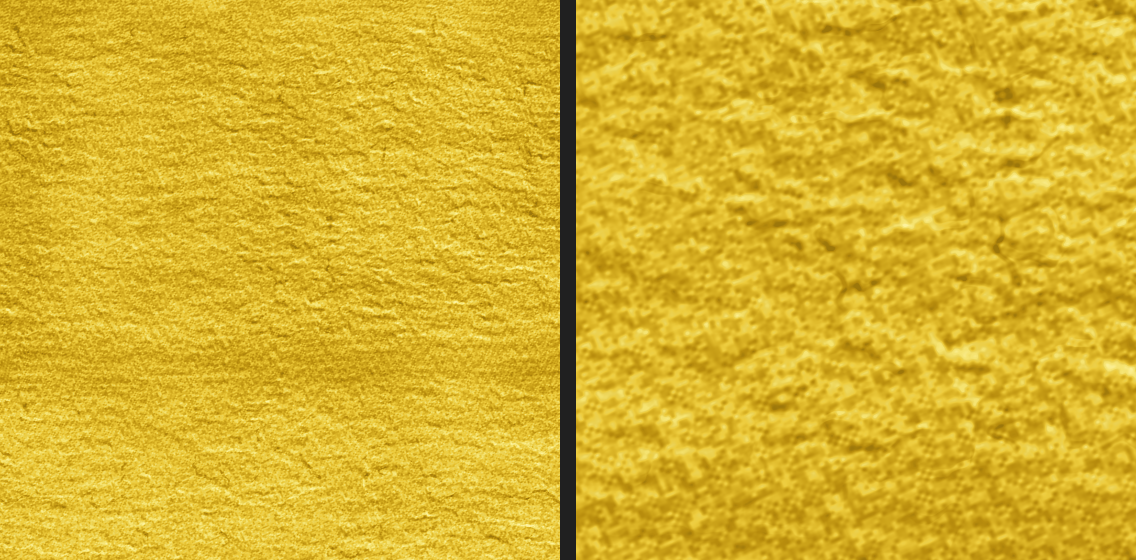
Left, the full canvas; right, a detail of the centre.
Reproduce this texture procedurally as a three.js fragment shader.

```glsl
#define GOLD_SHADOW vec3(0.72, 0.55, 0.05)
#define GOLD_DEEP   vec3(0.80, 0.64, 0.10)
#define GOLD_BASE   vec3(0.87, 0.72, 0.16)
#define GOLD_WARM   vec3(0.93, 0.80, 0.24)
#define GOLD_PALE   vec3(0.92, 0.82, 0.32)
#define GOLD_GLINT  vec3(0.96, 0.89, 0.44)
#define RELIEF_GAIN 1.9
#define LIGHT_STEP  vec2(0.0012, 0.0023)
#define GRAIN_GAIN  2.5
#define STREAK_GAIN 1.1
#define CRACK_GAIN  1.4

varying vec2 vUv;

vec2 hash2(vec2 p) {
  vec2 k = vec2(dot(p, vec2(127.1, 311.7)), dot(p, vec2(269.5, 183.3)));
  return fract(sin(k) * 43758.55);
}

// Smooth noise on a grid, centred on zero
float valueNoise(vec2 p) {
  vec2 i = floor(p), f = fract(p);
  f = f * f * (3.0 - 2.0 * f);
  float low = mix(hash2(i).x, hash2(i + vec2(1.0, 0.0)).x, f.x);
  float high = mix(hash2(i + vec2(0.0, 1.0)).x, hash2(i + 1.0).x, f.x);
  return mix(low, high, f.y) - 0.5;
}

// Distance to the nearest scattered point
float cellNoise(vec2 p) {
  vec2 i = floor(p), f = fract(p);
  float nearest = 4.0;
  for (int y = -1; y <= 1; y++) {
    for (int x = -1; x <= 1; x++) {
      vec2 cell = vec2(float(x), float(y));
      vec2 d = cell + hash2(i + cell) - f;
      nearest = min(nearest, dot(d, d));
    }
  }
  return sqrt(nearest);
}

// Gentle arching of the brush strokes
vec2 bend(vec2 p) {
  p.y += 0.010 * sin(5.0 * p.x + 2.0 * p.y) + 0.004 * sin(13.0 * p.x + 9.0 * p.y);
  return p;
}

// Flat wrinkles and small flakes everywhere, torn plates near the bottom
float paintHeight(vec2 p, float plateAmount) {
  vec2 ragged = vec2(valueNoise(p * vec2(62.0, 80.0)), valueNoise(p * vec2(70.0, 85.0) + 31.0));
  ragged += 0.5 * vec2(valueNoise(p * 150.0 + 5.0), valueNoise(p * 160.0 + 61.0));
  vec2 q = p + ragged * vec2(0.015, 0.011);
  float h = -0.7 * cellNoise(q * vec2(32.0, 68.0));
  h += 0.8 * valueNoise(q * vec2(40.0, 88.0));
  h += 0.6 * valueNoise(q * vec2(10.0, 62.0) + 17.0);
  h += 0.5 * valueNoise(q * vec2(95.0, 170.0) + 43.0);
  float flake = valueNoise(q * vec2(22.0, 52.0) + 71.0) + 0.4 * valueNoise(q * vec2(60.0, 95.0) + 13.0);
  float plate = valueNoise(q * vec2(10.0, 22.0) + 7.0) + 0.4 * valueNoise(q * vec2(27.0, 46.0));
  h += 0.45 * smoothstep(-0.06, 0.06, flake);
  return h + plateAmount * smoothstep(-0.025, 0.025, plate);
}

// Sparse crooked vertical cracks, one at most per cell
float cracks(vec2 p) {
  vec2 grid = p * vec2(11.0, 9.0);
  vec2 id = floor(grid), f = fract(grid) - 0.5;
  vec2 seed = hash2(id + 5.0);
  float wander = (seed.x - 0.5) * f.y + 0.2 * valueNoise(p * vec2(50.0, 100.0));
  float offset = abs(f.x + wander + 0.3 * (seed.x - 0.5));
  float reach = 1.0 - smoothstep(0.1, 0.4, abs(f.y));
  float broken = smoothstep(-0.1, 0.15, valueNoise(p * vec2(70.0, 85.0) + 11.0));
  return step(0.8, seed.y) * reach * broken * (1.0 - smoothstep(0.01, 0.05, offset));
}

// Tone is roughly normal: zero is mid gold, one is one deviation
vec3 goldRamp(float tone) {
  vec3 c = mix(GOLD_SHADOW * 0.85, GOLD_SHADOW, smoothstep(-2.8, -1.75, tone));
  c = mix(c, GOLD_DEEP, clamp((tone + 1.75) / 0.91, 0.0, 1.0));
  c = mix(c, GOLD_BASE, clamp((tone + 0.84) / 0.79, 0.0, 1.0));
  c = mix(c, GOLD_WARM, clamp((tone + 0.05) / 0.66, 0.0, 1.0));
  c = mix(c, GOLD_PALE, clamp((tone - 0.61) / 0.56, 0.0, 1.0));
  c = mix(c, GOLD_GLINT, clamp((tone - 1.17) / 0.63, 0.0, 1.0));
  return mix(c, vec3(0.99, 0.95, 0.62), smoothstep(1.9, 3.2, tone));
}

void main() {
  vec2 p = bend(vUv);

  // Smooth brushed zones: the top edge and one band below the middle
  float bandDistance = (p.y - 0.345) / 0.035;
  float band = exp(-bandDistance * bandDistance);
  float brushed = max(0.7 * band, 0.7 * smoothstep(0.92, 0.98, p.y));
  float lower = 1.0 - smoothstep(0.18, 0.31, p.y);
  float rough = (1.0 - brushed) * (1.0 + 0.7 * valueNoise(p * vec2(4.0, 6.0) + 3.0));
  rough *= 1.0 - 0.15 * lower;

  // Relief lit from above
  float plates = 0.9 * lower;
  float relief = paintHeight(p - LIGHT_STEP, plates) - paintHeight(p + LIGHT_STEP, plates);

  // Broad light and shade
  float broad = 0.4 * lower - 0.5 * band;
  broad -= 0.5 * (1.0 - smoothstep(0.0, 0.2, p.x)) * smoothstep(0.25, 0.5, p.y);
  broad -= 0.45 * smoothstep(0.75, 1.0, p.x) * smoothstep(0.4, 0.9, p.y);
  broad += 0.12 * sin(7.0 * p.x + 3.0 * p.y) + 0.6 * valueNoise(p * vec2(6.0, 16.0) + 23.0);

  // Bristle streaks and metallic grain on a turned grid
  float streak = valueNoise(p * vec2(16.0, 210.0)) + 0.6 * valueNoise(p * vec2(6.0, 95.0) + 9.0);
  vec2 turned = vec2(vUv.x + 0.45 * vUv.y, vUv.y - 0.45 * vUv.x);
  float grain = valueNoise(turned * vec2(290.0, 350.0));

  float tone = -0.02 + broad + RELIEF_GAIN * rough * relief;
  tone += STREAK_GAIN * (0.7 + 0.8 * brushed) * streak + GRAIN_GAIN * grain;
  tone -= CRACK_GAIN * cracks(p);
  gl_FragColor = vec4(goldRamp(tone), 1.0);
}
```
